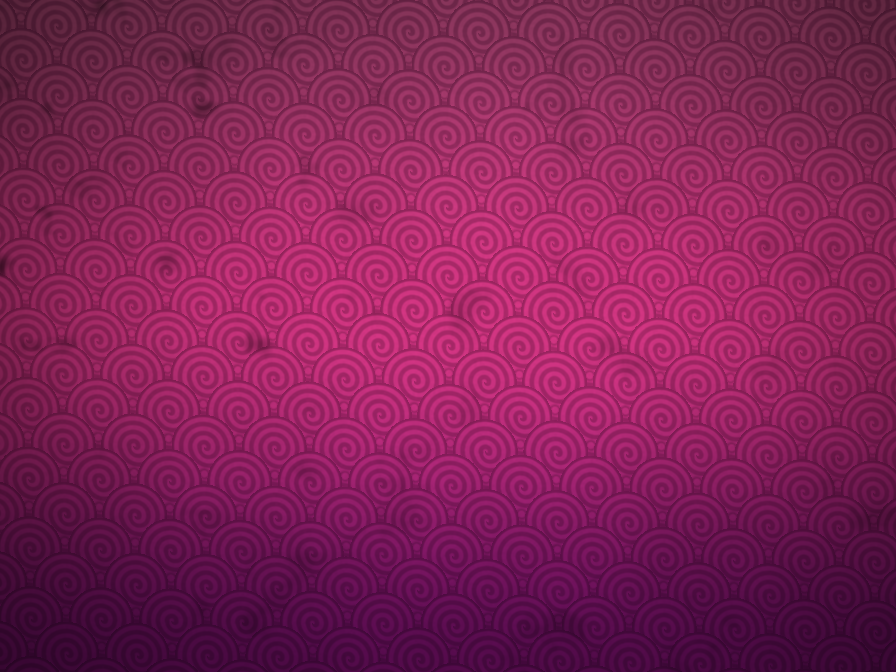
This pattern is drawn by a Shadertoy shader. Its source:

```glsl
// Overlapping ringed scales in staggered rows, each with a curled tail,
// tinted by a magenta-to-plum gradient with a vignette. Rows are searched
// front to back for the covering scale; value noise adds smudges and grain.

const float TAU = 6.2831853;

float hash(vec2 p) {
    return fract(sin(dot(p, vec2(127.1, 311.7))) * 43758.5453);
}

float noise(vec2 p) {
    vec2 i = floor(p), f = fract(p);
    f = f * f * (3.0 - 2.0 * f);
    return mix(mix(hash(i), hash(i + vec2(1, 0)), f.x),
               mix(hash(i + vec2(0, 1)), hash(i + vec2(1, 1)), f.x), f.y);
}

float fbm(vec2 p) {
    float sum = 0.0, amp = 0.5;
    for (int i = 0; i < 4; i++) {
        sum += amp * noise(p);
        p = p * 2.03 + 17.0;
        amp *= 0.5;
    }
    return sum;
}

// Raised-line mask of one scale, spacing 1 across
float scaleLines(vec2 p, float aa) {
    float r = length(p);

    // Below the centre, each ring drifts outward by one pitch from left to
    // right, so the rings join in an S and the centre gains a curled stem
    float turn = p.y < 0.0 ? atan(p.y, p.x) / (0.5 * TAU) + 1.0 : 0.0;
    float phase = r / 0.13 - smoothstep(0.1, 0.9, turn);
    float lines = smoothstep(-0.85, 0.85, cos(TAU * phase));

    // Round dot in the neck, with a dark surround
    float neck = length(p - vec2(0.0, -0.39));
    lines *= smoothstep(0.07 - aa, 0.09 + aa, neck);
    lines = max(lines, 1.0 - smoothstep(0.05 - aa, 0.05 + aa, neck));

    // Dark rim around the dome
    float rim = smoothstep(0.415, 0.45, r) * smoothstep(-0.3, -0.2, p.y);
    return lines * (1.0 - rim) - 0.3 * rim;
}

// The lowest row covering a point lies in front; necks fill the gaps
float scalePattern(vec2 p, float aa) {
    vec2 local = vec2(0.0);
    float firstRow = ceil(2.0 * p.y - 1.0);
    for (int i = 0; i < 3; i++) {
        float row = firstRow + float(i);
        local.x = fract(p.x - 0.5 * mod(row, 2.0) + 0.5) - 0.5;
        local.y = p.y - 0.5 * row;
        bool inNeck = local.y < -0.3 && abs(local.x) < 0.2;
        if (length(local) < 0.46 || inNeck) break;
    }
    return scaleLines(local, aa);
}

vec3 backdrop(vec2 uv) {
    vec3 plum = vec3(0.39, 0.05, 0.35);
    vec3 magenta = vec3(0.77, 0.185, 0.475);
    vec3 duskyRose = vec3(0.57, 0.20, 0.38);
    vec3 col = mix(plum, magenta, smoothstep(0.0, 0.54, uv.y));
    col = mix(col, duskyRose, smoothstep(0.54, 1.0, uv.y));
    float edge = length((uv - vec2(0.53, 0.55)) * vec2(1.0, 0.75));
    return col * (1.0 - 0.5 * smoothstep(0.12, 0.75, edge));
}

void mainImage(out vec4 fragColor, in vec2 fragCoord) {
    vec2 uv = fragCoord / iResolution.xy;
    vec2 p = fragCoord / iResolution.y;

    // Slightly skewed lattice, one unit per scale
    vec2 q = p - vec2(0.719, 0.536);
    vec2 cell = (q + 0.0165 * q.yx) / vec2(0.1047, 0.1038);
    float aa = max(0.02, 0.7 / (iResolution.y * 0.104));
    float lines = scalePattern(cell, aa);

    vec3 col = backdrop(uv) * mix(0.87, 1.09, lines);
    col.g += 0.02 * lines * uv.y;

    // Soft mottling, and dark smudges mostly at the upper left
    col *= 0.94 + 0.12 * fbm(p * 7.0);
    float smudge = smoothstep(0.62, 0.85, fbm(p * 13.0 + 4.0));
    col *= 1.0 - smudge * mix(0.15, 0.5, smoothstep(0.5, 0.0, uv.x) * smoothstep(0.2, 0.6, uv.y));

    // Fine grain
    col *= 0.98 + 0.04 * noise(p * 260.0);
    fragColor = vec4(col, 1.0);
}
```
